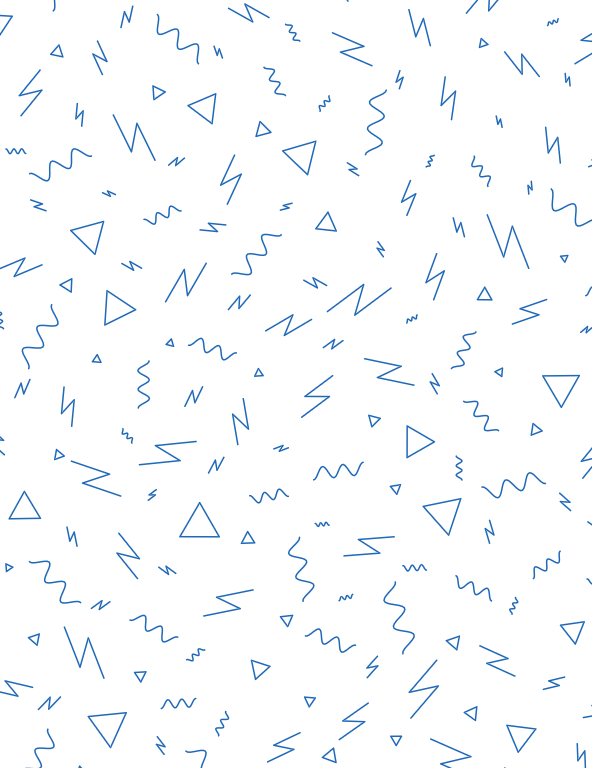
Reproduce this pattern procedurally as a WebGL 1 fragment shader.

```glsl
precision highp float;
// Scattered thin blue outlines on white: triangles, lightning zigzags and waves.
// A tilted, jittered grid alternates large and small shapes like a checkerboard;
// each cell picks a kind, size and direction, drawn by distance to its strokes.

uniform vec2 u_resolution;

const vec3 PAPER = vec3(1.0);
const vec3 INK = vec3(0.12, 0.41, 0.72);
const float CELLS = 14.0;             // grid cells per canvas height
const float GRID_TILT = 0.42;         // radians
const float HALF_STROKE = 0.00098;    // in canvas heights
const vec2 LARGE_RADIUS = vec2(0.29, 0.64);  // min and max, in cells
const vec2 SMALL_RADIUS = vec2(0.11, 0.25);
const float JITTER = 0.32;
const float TRIANGLE_SCALE = 0.66;
const vec2 BOLT_ELBOW = vec2(0.38, -0.28);
const float WAVE_PERIODS = 2.5;
const float WAVE_HEIGHT = 0.24;
const int WAVE_STEPS = 36;
const float PI = 3.14159265;

float hash(vec2 p) {
  return fract(sin(dot(p, vec2(127.1, 311.7))) * 43758.545);
}

mat2 rotation(float a) {
  float c = cos(a), s = sin(a);
  return mat2(c, s, -s, c);
}

float segmentDistance(vec2 p, vec2 a, vec2 b) {
  vec2 ab = b - a;
  float t = clamp(dot(p - a, ab) / dot(ab, ab), 0.0, 1.0);
  return length(p - a - ab * t);
}

// The three shapes fit in a unit circle

float triangleDistance(vec2 p) {
  vec2 top = vec2(0.0, TRIANGLE_SCALE);
  vec2 left = rotation(2.0 * PI / 3.0) * top;
  vec2 right = vec2(-left.x, left.y);
  return min(segmentDistance(p, top, left),
         min(segmentDistance(p, left, right), segmentDistance(p, right, top)));
}

float boltDistance(vec2 p) {
  vec2 tip = vec2(0.0, 1.0);
  float d = segmentDistance(p, BOLT_ELBOW, -BOLT_ELBOW);
  d = min(d, segmentDistance(p, tip, BOLT_ELBOW));
  return min(d, segmentDistance(p, -tip, -BOLT_ELBOW));
}

vec2 wavePoint(float x) {
  return vec2(x, WAVE_HEIGHT * sin(x * WAVE_PERIODS * PI));
}

float waveDistance(vec2 p) {
  float d = 9.0;
  vec2 previous = wavePoint(-1.0);
  for (int i = 1; i <= WAVE_STEPS; i++) {
    vec2 next = wavePoint(2.0 * float(i) / float(WAVE_STEPS) - 1.0);
    d = min(d, segmentDistance(p, previous, next));
    previous = next;
  }
  return d;
}

// Distance, in cells, to the shape that belongs to one grid cell
float shapeDistance(vec2 p, vec2 cell) {
  bool large = mod(cell.x + cell.y, 2.0) < 0.5;
  vec2 range = large ? LARGE_RADIUS : SMALL_RADIUS;
  float radius = mix(range.x, range.y, hash(cell + 11.3));

  // Bigger shapes have less room to move
  vec2 offset = vec2(hash(cell + 23.7), hash(cell + 37.1)) * 2.0 - 1.0;
  vec2 q = p - cell - 0.5 - offset * JITTER * (0.75 - radius);
  if (length(q) > radius * 1.1 + 0.1) return 9.0;

  q = rotation(2.0 * PI * hash(cell + 51.9)) * q / radius;
  if (hash(cell + 67.3) < 0.5) q.x = -q.x;

  float kind = hash(cell + 83.5) * 3.0;
  float d;
  if (kind < 1.0) d = triangleDistance(q);
  else if (kind < 2.0) d = boltDistance(q);
  else d = waveDistance(q);
  return d * radius;
}

void main() {
  vec2 uv = gl_FragCoord.xy / u_resolution.y;
  vec2 p = rotation(GRID_TILT) * uv * CELLS + 40.0;
  vec2 home = floor(p);

  float d = 9.0;
  for (int y = -1; y <= 1; y++) {
    for (int x = -1; x <= 1; x++) {
      d = min(d, shapeDistance(p, home + vec2(float(x), float(y))));
    }
  }

  // One pixel of edge smoothing
  float pixel = 1.0 / u_resolution.y;
  float cover = clamp((HALF_STROKE - d / CELLS) / pixel + 0.5, 0.0, 1.0);
  gl_FragColor = vec4(mix(PAPER, INK, cover), 1.0);
}
```
